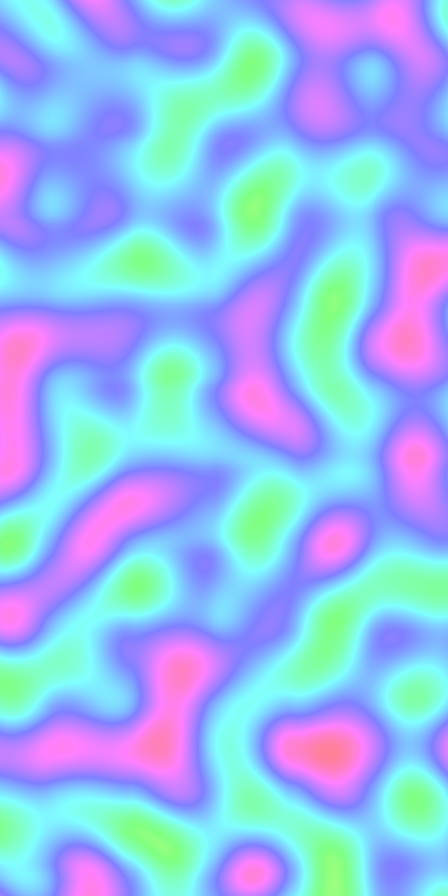
Write a Shadertoy shader that draws this texture.

```glsl
// Soft pastel blobs: one octave of smooth gradient noise sets the hue,
// which swings around blue, down to lime green and up to pink and red.
// Saturation and brightness stay constant over the whole canvas.

// Unit gradient with a random direction for a lattice point
vec2 randomGradient(vec2 cell) {
    float angle = 6.2832 * fract(sin(dot(cell, vec2(127.1, 311.7))) * 43758.5453);
    return vec2(cos(angle), sin(angle));
}

// Gradient noise, zero on average
float gradientNoise(vec2 p) {
    vec2 cell = floor(p);
    vec2 f = fract(p);
    vec2 blend = f * f * (3.0 - 2.0 * f);
    vec2 e = vec2(0.0, 1.0);
    float lower = mix(dot(randomGradient(cell), f),
                      dot(randomGradient(cell + e.yx), f - e.yx), blend.x);
    float upper = mix(dot(randomGradient(cell + e.xy), f - e.xy),
                      dot(randomGradient(cell + e.yy), f - e.yy), blend.x);
    return mix(lower, upper, blend.y);
}

// Half-saturated colour of full brightness for a hue from 0 to 1
vec3 pastel(float hue) {
    vec3 pure = clamp(abs(fract(hue + vec3(0.0, 2.0, 1.0) / 3.0) * 6.0 - 3.0) - 1.0, 0.0, 1.0);
    return mix(vec3(1.0), pure, 0.5);
}

void mainImage(out vec4 fragColor, in vec2 fragCoord) {
    // Eleven noise cells over the height
    vec2 p = fragCoord / iResolution.y * 11.0 + vec2(3.4, 7.7);
    float hue = 0.605 + 0.61 * gradientNoise(p);
    fragColor = vec4(pastel(hue), 1.0);
}
```
